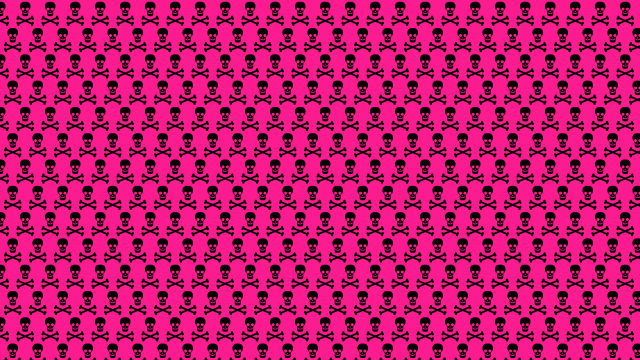
Give the GLSL for this pattern, as a WebGL 1 fragment shader.

```glsl
precision highp float;
// Staggered rows of small skulls over crossed bones, black on hot pink.
// One motif is built from distance functions inside a repeated tile; every
// second row shifts by half a tile, and each pixel averages a grid of samples.

uniform vec2 u_resolution;

// Lengths are in design units; the canvas is CANVAS_WIDTH units wide.
const float CANVAS_WIDTH = 1152.0;
const vec2  TILE = vec2(45.0, 47.33);   // 25.6 columns, about 13.7 rows
const vec2  ORIGIN = vec2(0.4, 0.8);    // pattern offset from the top left
const float ROW_STAGGER = 0.5;          // shift of odd rows, in tiles
const vec3  PINK = vec3(0.992, 0.11, 0.56);
const vec3  BLACK = vec3(0.02, 0.005, 0.012);
const float EYE_RADIUS = 2.6;
const float MOUTH_HALF_WIDTH = 0.75;
const float BONE_RADIUS = 1.6;
const float KNOB_RADIUS = 2.1;
const vec2  BONE_END = vec2(13.0, 5.5);
const vec2  BONES_CENTER = vec2(0.0, -13.0);
const int   SAMPLES = 4;                // samples per pixel side

float roundedBox(vec2 p, vec2 halfSize, float radius) {
  vec2 d = abs(p) - halfSize + radius;
  return length(max(d, 0.0)) + min(max(d.x, d.y), 0.0) - radius;
}

float segment(vec2 p, vec2 end) {
  return length(p - end * clamp(dot(p, end) / dot(end, end), 0.0, 1.0));
}

float smoothMin(float a, float b, float k) {
  float h = max(k - abs(a - b), 0.0) / k;
  return min(a, b) - h * h * k * 0.25;
}

float skull(vec2 p) {
  p.x = abs(p.x);
  float cranium = roundedBox(p - vec2(0.0, 13.0), vec2(9.5, 8.3), 7.6);
  float jaw = roundedBox(p - vec2(0.0, 2.0), vec2(5.4, 6.6), 3.2);
  float head = smoothMin(cranium, jaw, 2.0);

  // Openings: eye sockets, nose and a curved mouth
  float eye = length(p - vec2(3.9, 8.0)) - EYE_RADIUS;
  float nose = max(dot(p - vec2(0.0, 5.3), vec2(0.89, 0.45)), 2.9 - p.y);
  float mouth = abs(length(p - vec2(0.0, 6.0)) - 6.0) - MOUTH_HALF_WIDTH;
  mouth = max(mouth, max(p.x - 4.2, p.y - 3.0));
  return max(head, -min(eye, min(nose, mouth)));
}

// Both bones share one quadrant by mirror symmetry.
float crossedBones(vec2 p) {
  p = abs(p);
  vec2 side = normalize(vec2(-BONE_END.y, BONE_END.x)) * 1.8;
  float shaft = segment(p, BONE_END) - BONE_RADIUS;
  float knobs = min(length(p - BONE_END - side), length(p - BONE_END + side));
  return min(shaft, knobs - KNOB_RADIUS);
}

// Distance to the motif nearest a point measured down from the top left
float pattern(vec2 p) {
  vec2 cell = (p - ORIGIN) / TILE;
  float row = floor(cell.y);
  cell.x += 0.5 - ROW_STAGGER * mod(row, 2.0);
  vec2 local = (fract(cell) - 0.5) * TILE * vec2(1.0, -1.0);
  return min(skull(local), crossedBones(local - BONES_CENTER));
}

void main() {
  float pixel = CANVAS_WIDTH / u_resolution.x;
  float step_ = 1.0 / float(SAMPLES);
  float ink = 0.0;
  for (int j = 0; j < SAMPLES; j++) {
    for (int i = 0; i < SAMPLES; i++) {
      vec2 jitter = (vec2(float(i), float(j)) + 0.5) * step_ - 0.5;
      vec2 frag = gl_FragCoord.xy + jitter;
      vec2 p = vec2(frag.x, u_resolution.y - frag.y) * pixel;
      ink += clamp(0.5 - pattern(p) / (pixel * step_), 0.0, 1.0);
    }
  }
  ink *= step_ * step_;
  gl_FragColor = vec4(mix(PINK, BLACK, ink), 1.0);
}
```
